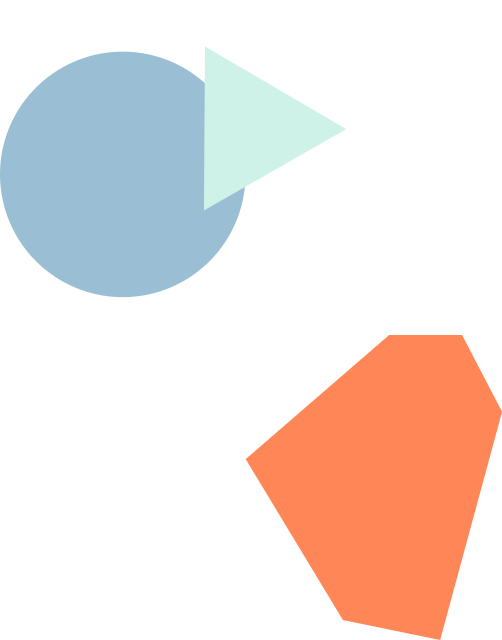
Give the GLSL for this background, as a WebGL 1 fragment shader.

```glsl
precision highp float;
// Flat geometric background: a blue disc, a mint triangle and a coral hexagon on white.

uniform vec2 u_resolution;

const vec3 WHITE = vec3(1.0);
const vec3 BLUE  = vec3(0.604, 0.749, 0.831);
const vec3 MINT  = vec3(0.812, 0.949, 0.910);
const vec3 CORAL = vec3(1.0, 0.525, 0.341);

float disc(vec2 p, vec2 center, float radius) {
  return length(p - center) - radius;
}

// Signed distance to the line a-b, positive on its left side.
float edge(vec2 p, vec2 a, vec2 b) {
  vec2 dir = normalize(b - a);
  return dot(p - a, vec2(-dir.y, dir.x));
}

// Convex shapes take their corners in clockwise order.
float triangle(vec2 p, vec2 a, vec2 b, vec2 c) {
  return max(edge(p, a, b), max(edge(p, b, c), edge(p, c, a)));
}

float hexagon(vec2 p, vec2 a, vec2 b, vec2 c, vec2 d, vec2 e, vec2 f) {
  float upper = max(edge(p, a, b), max(edge(p, b, c), edge(p, c, d)));
  float lower = max(edge(p, d, e), max(edge(p, e, f), edge(p, f, a)));
  return max(upper, lower);
}

// Paints a shape over the base with an edge one pixel wide.
vec3 paint(vec3 base, vec3 color, float dist, float pixel) {
  return mix(base, color, clamp(0.5 - dist / pixel, 0.0, 1.0));
}

void main() {
  // The canvas height is one unit.
  float pixel = 1.0 / u_resolution.y;
  vec2 p = gl_FragCoord.xy * pixel;

  float discDist = disc(p, vec2(0.1918, 0.7275), 0.1918);
  float triangleDist = triangle(p,
    vec2(0.3203, 0.9275), vec2(0.5410, 0.7982), vec2(0.3187, 0.6712));
  float hexagonDist = hexagon(p,
    vec2(0.6081, 0.4766), vec2(0.7220, 0.4766), vec2(0.7845, 0.3565),
    vec2(0.6877, 0.0), vec2(0.5358, 0.0312), vec2(0.3839, 0.2826));

  // Layers from back to front
  vec3 color = paint(WHITE, BLUE, discDist, pixel);
  color = paint(color, MINT, triangleDist, pixel);
  color = paint(color, CORAL, hexagonDist, pixel);
  gl_FragColor = vec4(color, 1.0);
}
```
